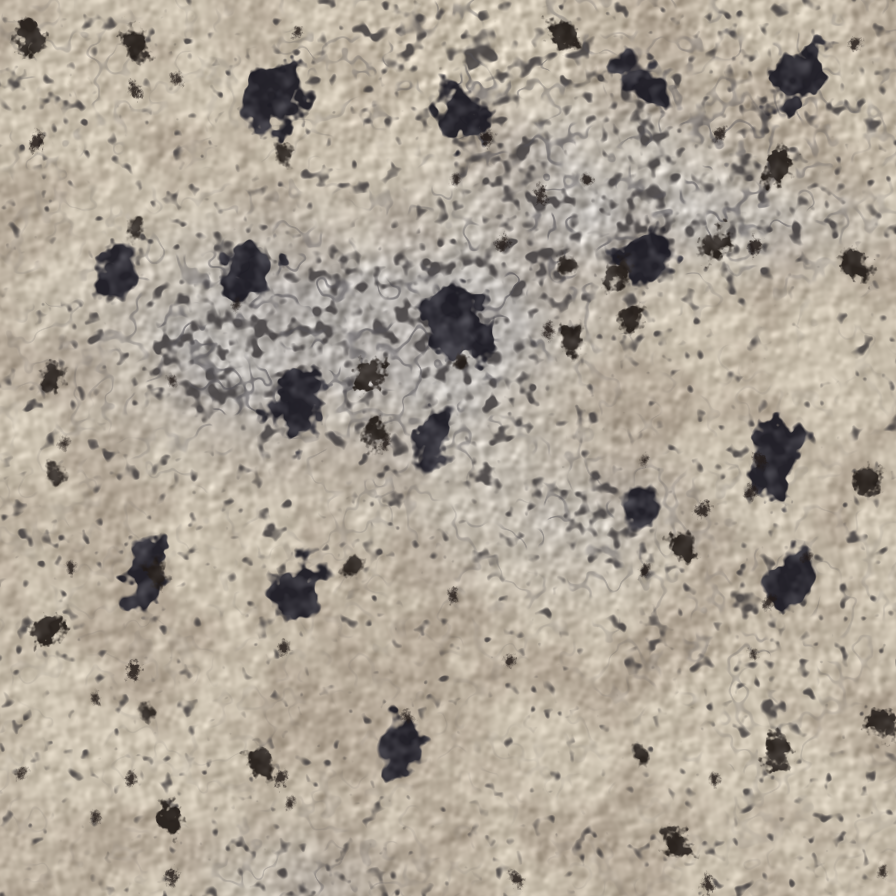
This texture is drawn by a Shadertoy shader. Its source:

```glsl
// Weathered beige stone with grey-blue lichen haze and ragged dark growths.
// Layered value noise makes the grain, haze and speckles; jittered grids
// of noise-eroded ellipses make the dark spots in three sizes.

float hash(vec2 p) {
    return fract(sin(dot(p, vec2(127.1, 311.7))) * 43758.5453);
}

float noise(vec2 p) {
    vec2 i = floor(p), f = fract(p);
    f = f * f * (3.0 - 2.0 * f);
    return mix(mix(hash(i), hash(i + vec2(1, 0)), f.x),
               mix(hash(i + vec2(0, 1)), hash(i + vec2(1, 1)), f.x), f.y);
}

// Two or more octaves, each turned to hide the lattice
float fbm(vec2 p, int octaves) {
    float sum = 0.0, weight = 0.6, total = 0.0;
    for (int i = 0; i < octaves; i++) {
        p = mat2(0.8, 0.6, -0.6, 0.8) * p + 7.3;
        sum += weight * noise(p);
        total += weight;
        weight *= 0.6;
        p *= 1.9;
    }
    return sum / total;
}

// Soft elliptical cloud
float cloud(vec2 uv, vec2 centre, vec2 size) {
    vec2 q = (uv - centre) / size;
    return exp(-dot(q, q));
}

// Coverage of ragged spots, one at most in each grid cell
float spots(vec2 uv, float cells, float chance, float radius) {
    float cover = 0.0;
    float ragged = fbm(uv * 1.5 / radius, 3) - 0.5;
    vec2 home = floor(uv * cells);
    for (int y = -1; y <= 1; y++)
    for (int x = -1; x <= 1; x++) {
        vec2 cell = home + vec2(x, y);
        vec2 seed = cell + cells * 3.7;
        if (hash(seed) > chance) continue;
        vec2 jitter = vec2(hash(seed + 11.3), hash(seed + 23.9));
        vec2 q = uv - (cell + 0.15 + 0.7 * jitter) / cells;
        float angle = (hash(seed + 5.1) - 0.5) * 1.6;
        q = mat2(cos(angle), sin(angle), -sin(angle), cos(angle)) * q;
        q *= vec2(1.2, 0.85);
        float r = radius * mix(0.65, 1.15, hash(seed + 31.7));
        float d = length(q) - r + ragged * r * 1.9;
        cover = max(cover, 1.0 - smoothstep(-0.004, 0.004, d));
    }
    return cover;
}

void mainImage(out vec4 fragColor, in vec2 fragCoord) {
    vec2 uv = fragCoord / iResolution.y;

    // Where the lichen haze and the dense speckling lie
    float broken = fbm(uv * 9.0, 4);
    float haze = cloud(uv, vec2(0.30, 0.62), vec2(0.17, 0.11))
               + cloud(uv, vec2(0.50, 0.61), vec2(0.13, 0.13))
               + cloud(uv, vec2(0.68, 0.80), vec2(0.12, 0.09))
               + 0.6 * cloud(uv, vec2(0.88, 0.75), vec2(0.12, 0.05))
               + 0.5 * cloud(uv, vec2(0.62, 0.42), vec2(0.15, 0.08))
               + 0.5 * cloud(uv, vec2(0.33, 0.02), vec2(0.10, 0.05));
    haze = clamp(haze * (0.25 + 1.5 * broken), 0.0, 1.0);
    float dense = haze + 0.8 * cloud(uv, vec2(0.52, 0.94), vec2(0.17, 0.08))
                + 0.5 * cloud(uv, vec2(0.85, 0.88), vec2(0.22, 0.14))
                + 0.4 * cloud(uv, vec2(0.85, 0.28), vec2(0.13, 0.12))
                + 0.4 * cloud(uv, vec2(0.06, 0.90), vec2(0.09, 0.08));
    dense = clamp(dense * (0.2 + 1.5 * broken), 0.0, 1.0);

    // Stone ground: broad mottling, fine grain and lit relief
    vec3 color = mix(vec3(0.70, 0.65, 0.585), vec3(0.80, 0.76, 0.69),
                     smoothstep(0.25, 0.7, fbm(uv * 14.0 + 4.0, 4)));
    color = mix(color, vec3(0.69, 0.685, 0.69), haze * 0.7);
    float grain = fbm(uv * 85.0, 2);
    float relief = grain - fbm((uv + vec2(0.004, -0.004)) * 85.0, 2);
    color += (grain - 0.5) * 0.16 + relief * (0.13 + 0.22 * dense);

    // Speckles and short wriggling cracks, thicker inside the haze
    float speck = fbm(uv * 78.0 + 31.0, 2);
    float speckle = smoothstep(mix(0.70, 0.52, dense), mix(0.92, 0.76, dense), speck);
    color = mix(color, vec3(0.25, 0.235, 0.24), speckle * 0.85);
    float ridge = 1.0 - abs(2.0 * fbm(uv * 48.0 + 63.0, 2) - 1.0);
    float crack = smoothstep(0.85, 0.98, ridge) * smoothstep(0.4, 0.6, noise(uv * 40.0));
    color = mix(color, vec3(0.33, 0.32, 0.34), crack * (0.08 + 0.5 * dense));

    // Dark growths: blue-black when large, brown-black when small
    float large = spots(uv, 5.0, 0.5, 0.031);
    float small = spots(uv, 9.0, 0.32, 0.014);
    float tiny = spots(uv, 17.0, 0.16, 0.0065);
    float mottle = fbm(uv * 75.0 + 17.0, 2) - 0.35;
    color = mix(color, vec3(0.11, 0.105, 0.14) + 0.3 * max(mottle, 0.0), large * 0.95);
    color = mix(color, vec3(0.13, 0.105, 0.09) + 0.25 * max(mottle, 0.0), small * 0.93);
    color = mix(color, vec3(0.14, 0.11, 0.10), tiny * 0.85);

    fragColor = vec4(clamp(color, 0.0, 1.0), 1.0);
}
```
